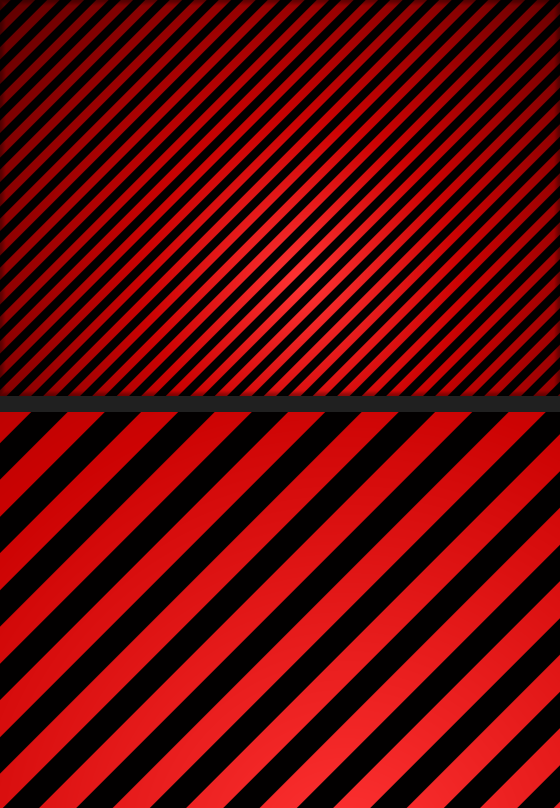
Top: the whole. Bottom: its middle third, enlarged.
A WebGL 2 fragment shader for this pattern:

```glsl
#version 300 es
precision highp float;
// Diagonal red and black stripes at 45 degrees, lit by an off-centre glow.
// Stripes come from a repeated diagonal coordinate; the red follows a radial
// gradient, and a thin soft shadow darkens the border of the canvas.

uniform vec2 u_resolution;
out vec4 fragColor;

// Lengths are fractions of the canvas width.
const float STRIPE_PERIOD = 0.04375;  // horizontal spacing of the stripes
const float BLACK_START = 0.0189;     // first black edge along the top
const float BLACK_SHARE = 0.495;      // black part of each period
const vec2 GLOW_CENTER = vec2(0.54, 0.205);
const float GLOW_RADIUS = 0.28;
const float FADE_RADIUS = 0.74;
const float BORDER_WIDTH = 0.012;
const float BORDER_DARKNESS = 0.35;

const vec3 BRIGHT_RED = vec3(1.0, 0.20, 0.20);
const vec3 PURE_RED = vec3(0.80, 0.01, 0.01);
const vec3 DEEP_RED = vec3(0.36, 0.0, 0.0);
const vec3 BLACK = vec3(0.006, 0.0, 0.0);

// Coverage of the black bands, with edges smoothed over about one pixel.
float blackBand(float diagonal, float pixel) {
    float center = BLACK_START + 0.5 * BLACK_SHARE * STRIPE_PERIOD;
    float phase = fract((diagonal - center) / STRIPE_PERIOD + 0.5) - 0.5;
    float edge = (abs(phase) - 0.5 * BLACK_SHARE) * STRIPE_PERIOD;
    return 1.0 - smoothstep(-pixel, pixel, edge);
}

// Bright core fading through pure red to deep red.
vec3 glowRed(vec2 p) {
    float r = distance(p, GLOW_CENTER);
    vec3 core = mix(BRIGHT_RED, PURE_RED, clamp(r / GLOW_RADIUS, 0.0, 1.0));
    float fade = (r - GLOW_RADIUS) / (FADE_RADIUS - GLOW_RADIUS);
    return mix(core, DEEP_RED, clamp(fade, 0.0, 1.0));
}

void main() {
    vec2 p = gl_FragCoord.xy / u_resolution.x;
    vec2 size = u_resolution / u_resolution.x;
    float pixel = 1.0 / u_resolution.x;

    // Stripes rise to the right, measured from the top left corner.
    float diagonal = p.x + size.y - p.y;
    vec3 color = mix(glowRed(p), BLACK, blackBand(diagonal, pixel));

    // Soft shadow along the border.
    vec2 inset = min(p, size - p);
    float border = 1.0 - smoothstep(0.0, BORDER_WIDTH, min(inset.x, inset.y));
    color *= 1.0 - BORDER_DARKNESS * border;

    fragColor = vec4(color, 1.0);
}
```
